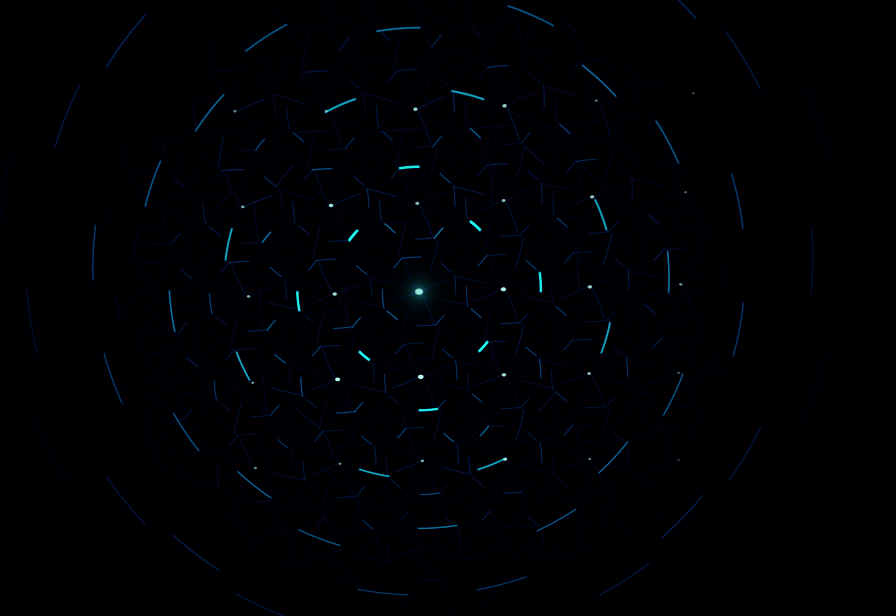
This pattern is drawn by a WebGL 2 fragment shader. Its source:

```glsl
#version 300 es
precision highp float;
// A diffraction field on black: a square lattice of bright dots, where each
// dot repeats the same rotated lattice of short arcs that bend around it.
// Every lattice is solved by rounding, so one loop over the dots is enough.

uniform vec2 u_resolution;
out vec4 fragColor;

float hash(vec2 cell) {
    return fract(sin(dot(cell, vec2(12.99, 78.23))) * 4375.85);
}

// Soft coverage of a stroke with the given half width.
float stroke(float dist, float halfWidth, float blur) {
    return 1.0 - smoothstep(halfWidth - blur, halfWidth + blur, dist);
}

// Intensity ramp: indigo, then blue, then cyan.
vec3 spectrum(float level) {
    return vec3(0.16 * level * level, 1.25 * pow(level, 1.7), level);
}

// Brightness of the arc that covers offset q from the dot at index node.
float arcLevel(vec2 q, vec2 node, float blur) {
    vec2 axisA = vec2(0.0900, 0.1054);
    vec2 axisB = vec2(0.1054, -0.0900);
    vec2 order = round(vec2(dot(q, axisA), dot(q, axisB)) / dot(axisA, axisA));
    if (order == vec2(0.0)) return 0.0;

    vec2 middle = order.x * axisA + order.y * axisB;
    float radius = length(middle);
    vec2 tangent = vec2(-middle.y, middle.x) / radius;

    // The central dot throws strong, far arcs; the others fade sooner.
    bool central = node == vec2(0.0);
    float reach = central ? 0.52 : 0.32;
    float level = 0.97 * exp(-pow(radius / reach, 2.0));
    if (!central) {
        level *= 0.66 * exp(-0.08 * dot(node, node));
        level *= 0.55 + 0.6 * hash(node * 7.0 + order);
    }
    level *= 1.0 - smoothstep(0.54, 0.66, radius);

    // The second order along either axis is almost extinct.
    vec2 size = abs(order);
    if (min(size.x, size.y) < 0.5 && max(size.x, size.y) == 2.0) level *= 0.25;

    float across = abs(length(q) - radius);
    float along = abs(dot(q, tangent));
    float width = mix(0.0008, 0.0027, level * level);
    return level * stroke(across, width, blur)
                 * stroke(along, 0.085 * radius, 2.0 * blur);
}

void main() {
    float blur = 0.7 / u_resolution.y;
    vec2 p = (gl_FragCoord.xy - 0.5 * u_resolution) / u_resolution.y;
    p -= vec2(-0.047, 0.0265);
    float spread = length(p);

    // Lens stretch, a little stronger toward the top.
    p /= 1.0 + 0.204 * dot(p, p) + 0.13 * p.y;

    float level = 0.0;
    float dots = 0.0;
    for (int j = -3; j <= 3; j++) {
        for (int i = -3; i <= 3; i++) {
            vec2 node = vec2(i, j);
            vec2 q = p - node.x * vec2(0.1364, 0.0038)
                       - node.y * vec2(-0.0028, 0.1402);
            bool central = i == 0 && j == 0;
            float edgeFade = central ? 1.0 : 1.0 - smoothstep(0.30, 0.58, spread);
            level = max(level, edgeFade * arcLevel(q, node, blur));

            // Dots grow dim and small away from the middle.
            float power = exp(-0.08 * dot(node, node)) * (0.65 + 0.35 * hash(node));
            power *= step(-2.5, node.x) * step(abs(node.y), 2.5);
            float dotSize = central ? 0.0055 : 0.0042 * power;
            dots = max(dots, power * stroke(length(q * vec2(0.85, 1.1)), dotSize, blur));
        }
    }

    // Teal halo around the central dot.
    float core = length(p);
    vec3 halo = vec3(0.06, 0.50, 0.52) * exp(-core / 0.010);

    vec3 color = vec3(0.0, 0.0, 0.008) + spectrum(level) + halo;
    color = mix(color, vec3(0.72, 1.0, 0.95), clamp(dots * 1.25, 0.0, 1.0));
    fragColor = vec4(min(color, 1.0), 1.0);
}
```
